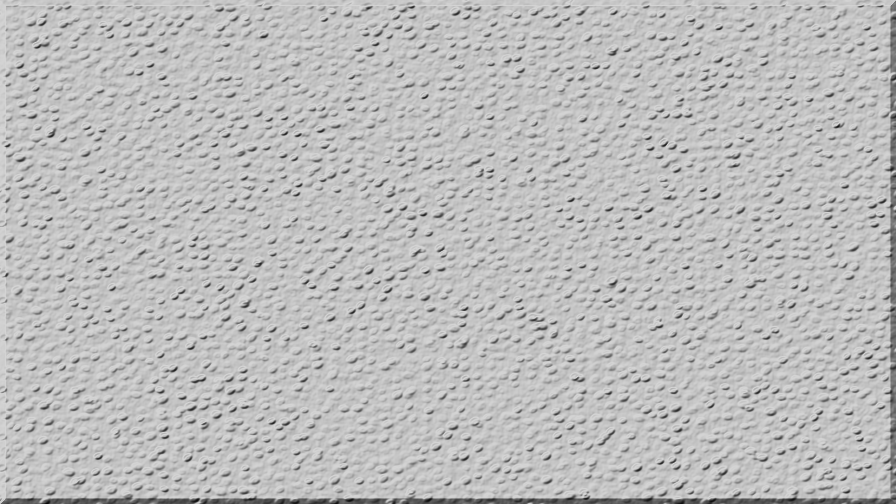
Reproduce this texture procedurally as a Shadertoy shader.

```glsl
// Grey embossed plaster panel with small flat-topped bumps and a narrow bevelled rim.

const vec2 BUMP_CELL = vec2(0.026, 0.020);   // spacing, in canvas heights
const vec2 BUMP_RADIUS = vec2(0.0095, 0.0064);
const float BUMP_HEIGHT = 0.0058;
const vec2 LIGHT_DIRECTION = vec2(-0.60, 0.80);
const vec3 LIT_GREY = vec3(0.83);

// Integer hash: two random values in 0..1 per cell
vec2 hash2(vec2 cell, uint seed) {
    uvec2 v = uvec2(ivec2(cell)) + uvec2(seed, seed * 7u);
    v = v * 1664525u + 1013904223u;
    v.x += v.y * 1664525u;
    v.y += v.x * 1664525u;
    v ^= v >> 16u;
    v.x += v.y * 1664525u;
    v.y += v.x * 1664525u;
    v ^= v >> 16u;
    return vec2(v & 0xffffu) / 65535.0;
}

float valueNoise(vec2 p, uint seed) {
    vec2 cell = floor(p);
    vec2 f = fract(p);
    f = f * f * (3.0 - 2.0 * f);
    float low = mix(hash2(cell, seed).x, hash2(cell + vec2(1, 0), seed).x, f.x);
    float high = mix(hash2(cell + vec2(0, 1), seed).x, hash2(cell + 1.0, seed).x, f.x);
    return mix(low, high, f.y);
}

vec2 rotate(vec2 p, float angle) {
    float c = cos(angle), s = sin(angle);
    return vec2(c * p.x + s * p.y, c * p.y - s * p.x);
}

// Jittered, slightly tilted flat-topped bumps of uneven height
float bumps(vec2 p, vec2 cellSize, vec2 radius) {
    vec2 home = floor(p / cellSize);
    float height = 0.0;
    for (int y = -1; y <= 1; y++) {
        for (int x = -1; x <= 1; x++) {
            vec2 cell = home + vec2(x, y);
            vec2 center = (cell + mix(vec2(0.12), vec2(0.88), hash2(cell, 11u))) * cellSize;
            vec2 shape = hash2(cell, 37u);
            float tilt = mix(-0.1, 0.6, shape.x);
            float size = mix(0.75, 1.1, hash2(cell, 53u).y);
            vec2 q = rotate(p - center, tilt) / (radius * size);
            float d2 = dot(q, q);
            height += mix(0.2, 1.0, shape.y * shape.y) * exp(-d2 * d2);
        }
    }
    return height;
}

// Raised panel whose rim slopes down to the canvas edge
float bevel(vec2 p, vec2 size, float width, float slope) {
    vec2 edge = min(p, size - p);
    return slope * min(min(edge.x, edge.y), width);
}

float surface(vec2 p, vec2 size) {
    float patches = mix(0.7, 1.3, valueNoise(p * 14.0, 71u));
    float height = BUMP_HEIGHT * patches * bumps(p, BUMP_CELL, BUMP_RADIUS);
    height += 0.0016 * valueNoise(p * vec2(85.0, 110.0), 5u);
    height += 0.0008 * valueNoise(p * 190.0, 23u);
    return height + bevel(p, size, 0.011, 1.15);
}

// Diffuse light: nearly saturated on lit slopes, deep on shaded ones
float diffuse(float slope, float elevation) {
    float side = sqrt(1.0 - elevation * elevation);
    return max(0.0, (elevation + side * slope) / sqrt(1.0 + slope * slope));
}

void mainImage(out vec4 fragColor, in vec2 fragCoord) {
    vec2 p = fragCoord / iResolution.y;
    vec2 size = iResolution.xy / iResolution.y;

    // Slope facing the light, smoothed over a small step
    float stepSize = 0.0014;
    vec2 offset = LIGHT_DIRECTION * stepSize;
    float slope = (surface(p - offset, size) - surface(p + offset, size)) / (2.0 * stepSize);

    fragColor = vec4(LIT_GREY * diffuse(slope, 0.92), 1.0);
}
```
